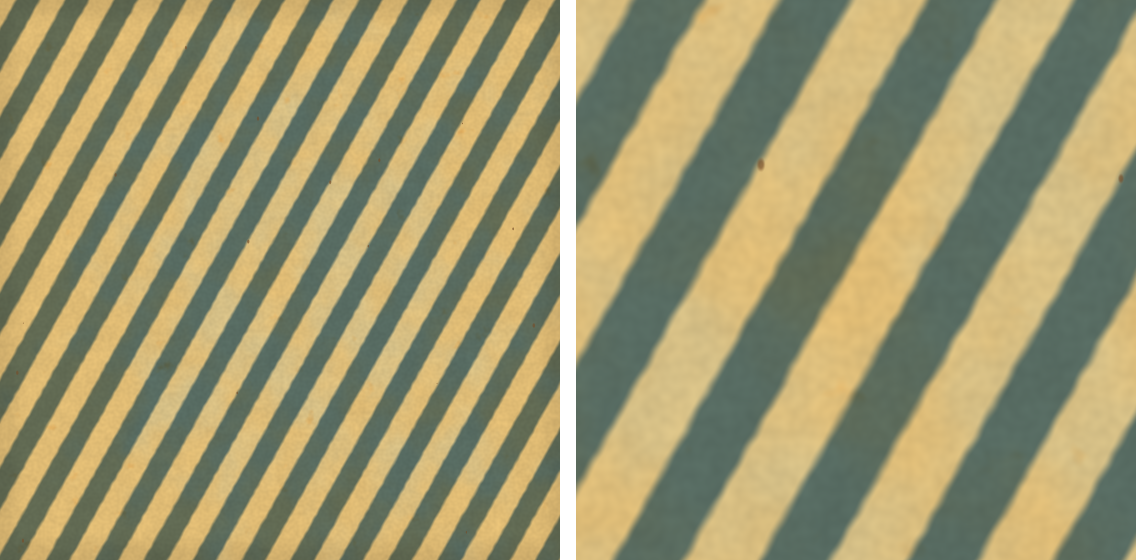
Left, the full canvas; right, a detail of the centre.
Reproduce this pattern procedurally as a three.js fragment shader.

```glsl
// Aged paper printed with slanted green stripes on warm cream.
// A linear phase across the canvas gives the stripes; gradient noise adds
// mottling, grain and ragged ink, and a hashed grid scatters brown specks.
#define REPEATS vec2(11.44, 6.39)   // stripes across, stripes up
#define PHASE 0.061
#define INK_SHARE 0.485             // green part of one repeat
#define EDGE_SOFT 0.046             // edge half width, in repeats
#define CREAM_PALE vec3(0.835, 0.752, 0.530)
#define CREAM_WARM vec3(0.878, 0.735, 0.455)
#define GREEN_TEAL vec3(0.342, 0.422, 0.385)
#define GREEN_OLIVE vec3(0.382, 0.417, 0.325)
#define SPECK_BROWN vec3(0.46, 0.30, 0.16)
#define SPECK_GRID 8.0
#define SPECK_CHANCE 0.22
#define GRAIN 0.045

varying vec2 vUv;

vec2 hash2(vec2 p) {
  vec3 q = fract(p.xyx * vec3(0.1031, 0.1030, 0.0973));
  q += dot(q, q.yzx + 33.33);
  return fract((q.xx + q.yz) * q.zy);
}

float cornerSlope(vec2 cell, vec2 corner, vec2 f) {
  float angle = 6.2832 * hash2(cell + corner).x;
  return dot(vec2(cos(angle), sin(angle)), f - corner);
}

// Gradient noise, roughly -0.7 to 0.7
float gradientNoise(vec2 p) {
  vec2 cell = floor(p), f = fract(p);
  vec2 w = f * f * f * (f * (f * 6.0 - 15.0) + 10.0);
  vec2 e = vec2(0.0, 1.0);
  return mix(mix(cornerSlope(cell, e.xx, f), cornerSlope(cell, e.yx, f), w.x),
             mix(cornerSlope(cell, e.xy, f), cornerSlope(cell, e.yy, f), w.x), w.y);
}

float fbm(vec2 p) {
  float sum = 0.0, amp = 0.6;
  for (int i = 0; i < 4; i++) {
    sum += amp * gradientNoise(p);
    p = mat2(1.6, 1.2, -1.2, 1.6) * p + 17.3;
    amp *= 0.5;
  }
  return sum;
}

// Ink coverage of the slanted stripes
float stripeInk(vec2 p) {
  float phase = dot(p, REPEATS * vec2(1.0, -1.0)) + PHASE;
  phase += 0.022 * gradientNoise(p * 70.0);
  float fromCentre = abs(fract(phase - 0.5 * INK_SHARE + 0.5) - 0.5);
  return smoothstep(-EDGE_SOFT, EDGE_SOFT, 0.5 * INK_SHARE - fromCentre);
}

// Sparse, slightly elongated spots, at most one per cell
float specks(vec2 p) {
  vec2 g = p * SPECK_GRID, cell = floor(g);
  vec2 pick = hash2(cell + 41.0), place = 0.2 + 0.6 * hash2(cell + 7.0);
  vec2 d = (fract(g) - place) * vec2(1.5, 0.9);
  float radius = mix(0.015, 0.045, pick.y);
  return step(pick.x, SPECK_CHANCE) * (1.0 - smoothstep(0.3 * radius, radius, length(d)));
}

void main() {
  vec2 p = vUv;

  // Yellowing: stronger toward the borders, most on the left
  vec2 toBorder = min(p, 1.0 - p);
  float border = 1.0 - smoothstep(0.0, 0.32, min(toBorder.x, toBorder.y));
  float left = 1.0 - smoothstep(0.0, 0.45, p.x);
  float mottling = fbm(p * 9.0);
  float age = clamp(0.34 + 0.38 * border + 0.28 * left + 0.9 * mottling, 0.0, 1.0);

  // Printed stripes over paper
  vec3 paper = mix(CREAM_PALE, CREAM_WARM, smoothstep(0.0, 0.75, age));
  vec3 ink = mix(GREEN_TEAL, GREEN_OLIVE, smoothstep(0.2, 0.95, age));
  vec3 color = mix(paper, ink, stripeInk(p));

  // Paper tooth, faint blotches and darkened rim
  float tooth = gradientNoise(p * 150.0) + 0.6 * gradientNoise(p * 67.0 + 9.0);
  color *= 1.0 + GRAIN * tooth + 0.05 * fbm(p * 24.0 + 5.0);
  color *= 1.0 - 0.07 * (1.0 - smoothstep(0.0, 0.05, min(toBorder.x, toBorder.y)));

  // Stains: faint orange blooms, then small dark specks
  float bloom = smoothstep(0.28, 0.55, fbm(p * 19.0 + 31.0));
  color = mix(color, color * vec3(1.0, 0.91, 0.78), bloom);
  color = mix(color, SPECK_BROWN, 0.65 * specks(p));

  gl_FragColor = vec4(color, 1.0);
}
```
